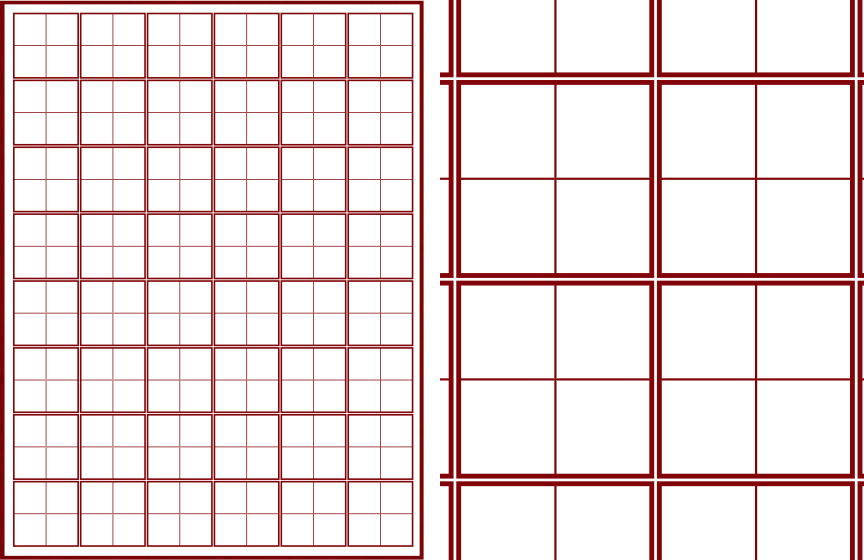
Left, the full canvas; right, a detail of the centre.
This pattern is drawn by a Shadertoy shader. Its source:

```glsl
// Ruled practice sheet: 6 by 8 double-ruled boxes with thin cross guides inside
// a heavy frame. One unit is the pitch of a box; each edge is smoothed by
// computing how much of a pixel-sized square the rectangle covers.

float hash(vec2 p) {
    vec3 q = fract(vec3(p.xyx) * 0.1031);
    q += dot(q, q.yzx + 33.33);
    return fract((q.x + q.y) * q.z);
}

float noise(vec2 p) {
    vec2 i = floor(p), f = fract(p);
    f = f * f * (3.0 - 2.0 * f);
    return mix(mix(hash(i), hash(i + vec2(1, 0)), f.x),
               mix(hash(i + vec2(0, 1)), hash(i + vec2(1, 1)), f.x), f.y);
}

// Share of the pixel centred on p that lies between lo and hi, on each axis
vec2 band(vec2 p, vec2 lo, vec2 hi, float pixel) {
    return clamp((p - lo) / pixel + 0.5, 0.0, 1.0)
         - clamp((p - hi) / pixel + 0.5, 0.0, 1.0);
}

float rect(vec2 p, vec2 lo, vec2 hi, float pixel) {
    vec2 cover = band(p, lo, hi, pixel);
    return cover.x * cover.y;
}

// One box: outline plus a vertical and a horizontal guide through its middle
float boxInk(vec2 p, float pixel) {
    float outer = rect(p, vec2(0.0068), vec2(0.9932), pixel);
    float inner = rect(p, vec2(0.031), vec2(0.969), pixel);
    vec2 guide = band(p, vec2(0.4955), vec2(0.5065), pixel);
    return outer - inner + inner * max(guide.x, guide.y);
}

void mainImage(out vec4 fragColor, in vec2 fragCoord) {
    float pixel = 8.373 / iResolution.y;
    vec2 p = fragCoord * pixel;
    vec2 size = iResolution.xy * pixel;

    // Sum the four nearest boxes so that narrow gaps stay exact
    vec2 grid = p - vec2(0.1875, 0.19);
    float ink = 0.0;
    for (int j = 0; j < 2; j++) {
        for (int i = 0; i < 2; i++) {
            vec2 id = floor(grid - 0.5) + vec2(i, j);
            bool onSheet = all(greaterThanEqual(id, vec2(0)))
                        && all(lessThan(id, vec2(6, 8)));
            if (onSheet) ink += boxInk(grid - id, pixel);
        }
    }

    // Heavy frame, set in slightly from the top, right and bottom edges
    float frame = rect(p, vec2(-1.0, 0.006), size - vec2(0.006, 0.011), pixel)
                - rect(p, vec2(0.068, 0.062), size - 0.065, pixel);

    // Faint uneven print, on the frame only
    vec3 inkColor = vec3(0.505, 0.02, 0.03);
    inkColor *= 1.0 - 0.12 * frame * noise(p * vec2(30.0, 12.0));

    vec3 color = mix(vec3(1.0), inkColor, clamp(ink + frame, 0.0, 1.0));
    fragColor = vec4(color, 1.0);
}
```
